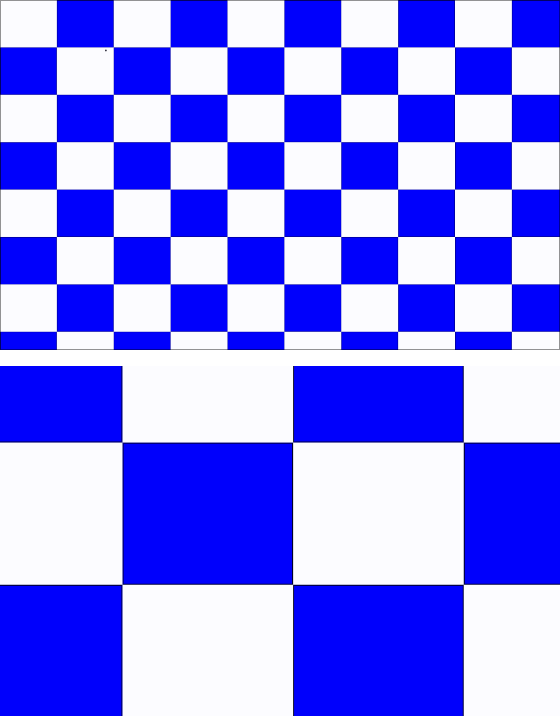
Top, the full canvas; bottom, a detail of the centre.
Give the GLSL for this pattern, as a Shadertoy shader.

```glsl
const vec3 WHITE = vec3(0.99, 0.99, 1.0);
const vec3 BLUE = vec3(0.0, 0.0, 0.99);
const vec3 INK = vec3(0.0);
const vec3 SPECK = vec3(0.2, 0.2, 0.26);

// Lengths are fractions of the canvas height
const vec2 CELL = vec2(0.1625, 0.135417);
const float OUTLINE = 0.0009;
const float BORDER = 0.0012;
const vec2 SPECK_POS = vec2(0.3025, 0.1442);
const float SPECK_RADIUS = 0.0024;

// Signed distance along each axis to the nearest cell boundary
vec2 boundaryOffset(vec2 p, vec2 size) {
    vec2 cell = p / size;
    return (cell - floor(cell + 0.5)) * size;
}

// Box-filtered checker: 0 on the first cell, 1 on its neighbours
float checker(vec2 p, vec2 size, float px) {
    vec2 boundary = floor(p / size + 0.5);
    vec2 parity = 1.0 - 2.0 * mod(boundary, 2.0);
    vec2 side = parity * clamp(2.0 * boundaryOffset(p, size) / px, -1.0, 1.0);
    return 0.5 - 0.5 * side.x * side.y;
}

// Share of a pixel covered by a strip spanning 0 to width
float stripCoverage(float d, float width, float px) {
    float low = max(d - 0.5 * px, 0.0);
    float high = min(d + 0.5 * px, width);
    return clamp((high - low) / px, 0.0, 1.0);
}

float discCoverage(vec2 p, vec2 center, float radius, float px) {
    return clamp(0.5 + (radius - length(p - center)) / px, 0.0, 1.0);
}

void mainImage(out vec4 fragColor, in vec2 fragCoord) {
    float px = 1.0 / iResolution.y;
    vec2 canvas = iResolution.xy * px;

    // The grid starts at the top left
    vec2 p = vec2(fragCoord.x, iResolution.y - fragCoord.y) * px;

    // Blue cells with a fine dark outline just inside their edges
    vec2 gap = abs(boundaryOffset(p, CELL));
    float outline = stripCoverage(min(gap.x, gap.y), OUTLINE, px);
    vec3 blueCell = mix(BLUE, INK, outline);
    vec3 color = mix(WHITE, blueCell, checker(p, CELL, px));

    // Single speck on a white cell
    color = mix(color, SPECK, discCoverage(p, SPECK_POS, SPECK_RADIUS, px));

    // Hairline frame around the canvas
    vec2 inset = min(p, canvas - p);
    color = mix(color, INK, stripCoverage(min(inset.x, inset.y), BORDER, px));

    fragColor = vec4(color, 1.0);
}
```
